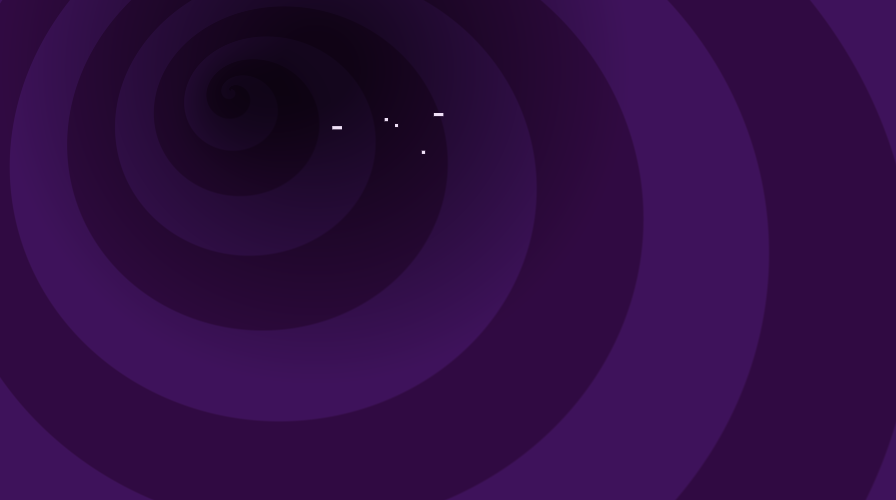
This background is drawn by a WebGL 2 fragment shader. Its source:

```glsl
#version 300 es
precision highp float;
// Violet spiral tunnel sinking into an off-centre dark hub with a few bright specks.
uniform vec2 u_resolution;
out vec4 outColor;

const float TAU = 6.2831853;
const vec3 DARK_ARM = vec3(0.190, 0.040, 0.257);
const vec3 LIGHT_ARM = vec3(0.243, 0.072, 0.355);
const vec3 SPECK = vec3(0.94, 0.88, 0.97);

// Radius of the ring through q, where ring centres drift by drift * radius.
float driftingRadius(vec2 q, vec2 drift) {
    float b = dot(q, drift);
    float m = 1.0 - dot(drift, drift);
    return (sqrt(b * b + m * dot(q, q)) - b) / m;
}

// Number of turns t at a radius, with sqrt(radius) = c + b t + a t^2.
float turnsAt(float radius, float a, float b, float c) {
    return (sqrt(b * b + 4.0 * a * (sqrt(radius) - c)) - b) / (2.0 * a);
}

// Coverage of the light arm: half of each turn.
float armMask(vec2 q, float radius, vec2 drift, float pixel) {
    vec2 dir = q - drift * radius;
    float turns = turnsAt(radius, 0.0036, 0.1461, 0.1227);
    float phase = turns - atan(dir.y, dir.x) / TAU;
    float toCentre = abs(fract(phase + 0.25) - 0.5);
    float blur = pixel / (0.32 * sqrt(radius) + 0.004);
    return 1.0 - smoothstep(-blur, blur, toCentre - 0.25);
}

// Small soft-edged horizontal dash.
float dash(vec2 p, vec2 halfSize, float pixel) {
    vec2 d = abs(p) - halfSize;
    return 1.0 - smoothstep(-0.5 * pixel, 0.5 * pixel, max(d.x, d.y));
}

// Specks spread rightward along a widening wave.
float specks(vec2 p, vec2 start, float pixel) {
    float mask = 0.0;
    for (int n = 0; n < 5; n++) {
        float i = float(n);
        float j = i - 1.0;
        float k = i - 2.0;
        float x = 0.0566 * sqrt(i) - 0.0137 * exp2(-3.0 * k * k);
        float y = 0.0091 * i * cos(1.29 * j + 0.14 * j * j);
        float width = 0.0017 + 0.00023 * k * k * k * k;
        mask = max(mask, dash(p - start - vec2(x, y), vec2(width, 0.0018), pixel));
    }
    return mask;
}

void main() {
    float pixel = 1.0 / u_resolution.x;
    vec2 p = gl_FragCoord.xy * pixel;

    // Spiral arms, slightly flattened and winding clockwise outward
    vec2 drift = vec2(0.30, 0.33);
    vec2 q = (p - vec2(0.258, 0.458)) * vec2(1.0, -1.1);
    float radius = driftingRadius(q, drift);
    vec3 color = mix(DARK_ARM, LIGHT_ARM, armMask(q, radius, drift, pixel));

    // Darkness pooled above the hub and deep in the throat
    float pool = clamp((length(p - vec2(0.352, 0.480)) - 0.04) / 0.31, 0.0, 1.0);
    color *= mix(0.32, 1.0, pool);
    color *= mix(0.65, 1.0, smoothstep(0.0, 0.10, radius));

    color = mix(color, SPECK, specks(p, vec2(0.3763, 0.4154), pixel));
    outColor = vec4(color, 1.0);
}
```
